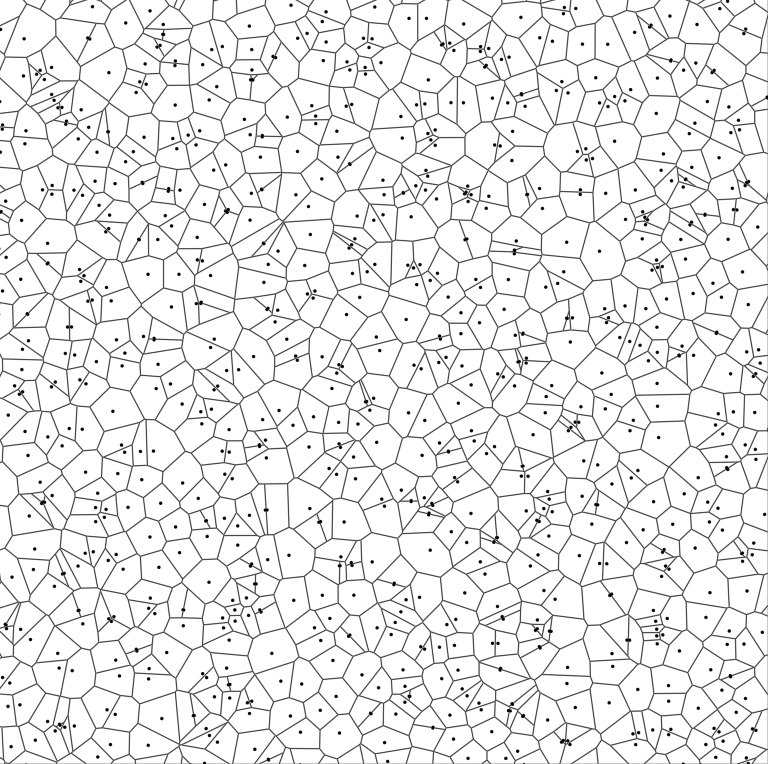
A WebGL 2 fragment shader for this pattern:

```glsl
#version 300 es
precision highp float;
// Fine black Voronoi diagram of scattered sites on white paper.
// Each grid square scatters one site widely, and some add a close twin that
// splits the cell; the nearest site gives the dot, bisectors give the lines.
uniform vec2 u_resolution;
out vec4 fragColor;

const float GRID = 26.5;        // squares per canvas height

// Integer hash of a square and an index, giving three values in 0..1
vec3 hash3(ivec2 square, int index) {
    uvec3 v = uvec3(ivec3(square + 64, index + 7)) * 1664525u + 1013904223u;
    for (int k = 0; k < 2; k++) {
        v.x += v.y * v.z;
        v.y += v.z * v.x;
        v.z += v.x * v.y;
        v ^= v >> 16u;
    }
    return vec3(v & 0xffffffu) / 16777216.0;
}

// One site per square, or two where a twin stands beside the first
int siteCount(ivec2 square) {
    return hash3(square, 2).x < 0.2 ? 2 : 1;
}

// Position of a site, spread beyond its square; twins stay near their partner
vec2 sitePosition(ivec2 square, int index) {
    vec2 site = vec2(square) + 0.5 + 1.7 * (hash3(square, 0).xy - 0.5);
    if (index == 1) {
        vec3 h = hash3(square, 1);
        float angle = 6.2832 * h.x;
        site += (0.02 + 0.45 * h.y * h.y) * vec2(cos(angle), sin(angle));
    }
    return site;
}

// Soft coverage of a thin line at distance d, keeping its weight at any size
float hairline(float d, float pixel) {
    float halfWidth = 0.0006 * GRID;
    float blur = 0.85 * pixel;
    return smoothstep(-blur, blur, d + halfWidth) - smoothstep(-blur, blur, d - halfWidth);
}

void main() {
    float pixel = GRID / u_resolution.y;
    vec2 p = gl_FragCoord.xy * pixel;
    ivec2 home = ivec2(floor(p));

    // Nearest site
    vec2 nearest = vec2(0.0);
    float nearestDist = 1e3;
    for (int y = -3; y <= 3; y++)
    for (int x = -3; x <= 3; x++) {
        ivec2 square = home + ivec2(x, y);
        int n = siteCount(square);
        for (int i = 0; i < n; i++) {
            vec2 site = sitePosition(square, i);
            float d = distance(p, site);
            if (d < nearestDist) {
                nearestDist = d;
                nearest = site;
            }
        }
    }

    // Distance to the closest bisector with another site
    float border = 1e3;
    for (int y = -3; y <= 3; y++)
    for (int x = -3; x <= 3; x++) {
        ivec2 square = home + ivec2(x, y);
        int n = siteCount(square);
        for (int i = 0; i < n; i++) {
            vec2 site = sitePosition(square, i);
            vec2 across = site - nearest;
            if (dot(across, across) > 1e-6) {
                border = min(border, dot(0.5 * (site + nearest) - p, normalize(across)));
            }
        }
    }

    // Faint frame along the right and bottom sides
    float side = min(u_resolution.x * pixel - p.x, p.y);
    float frame = 0.3 * hairline(side - 0.0005 * GRID, pixel);

    // Lines and site dots in ink on white
    float lines = max(hairline(border, pixel), frame);
    float radius = 0.0022 * GRID;
    float dots = 1.0 - smoothstep(radius - 0.7 * pixel, radius + 0.7 * pixel, nearestDist);
    vec3 paper = vec3(1.0), ink = vec3(0.02);
    fragColor = vec4(mix(paper, ink, max(lines, dots)), 1.0);
}
```
